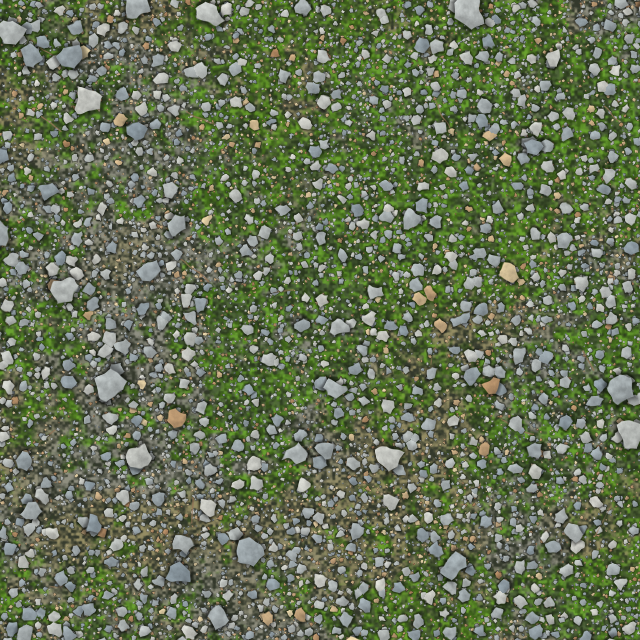
Give the GLSL for this texture, as a WebGL 1 fragment shader.

```glsl
precision highp float;
// Mossy ground strewn with pale angular gravel, fine grit and a few twigs.
// Noise mixes soil and moss; jittered cells at four scales hold stones, each
// cut from half planes, with a dark contact rim and light from the upper left.
uniform vec2 u_resolution;

#define LARGE_CELLS 16.0
#define PEBBLE_CELLS 39.0
#define SMALL_CELLS 74.0
#define GRIT_CELLS 145.0
#define TWIG_CELLS 8.0
#define MOSS_AMOUNT 0.54
#define GRAIN_CONTRAST 1.0
#define RIM_DARKNESS 0.45
#define STONE_RELIEF 0.11

const float TAU = 6.28318;

float hash(vec2 p) {
  return fract(sin(dot(p, vec2(127.1, 311.7))) * 43758.5453);
}

vec2 hash2(vec2 p) {
  return vec2(hash(p), hash(p + 37.3));
}

float noise(vec2 p) {
  vec2 i = floor(p), f = fract(p);
  f = f * f * (3.0 - 2.0 * f);
  return mix(mix(hash(i), hash(i + vec2(1.0, 0.0)), f.x),
             mix(hash(i + vec2(0.0, 1.0)), hash(i + 1.0), f.x), f.y);
}

float fbm(vec2 p) {
  float sum = 0.0, weight = 0.5;
  for (int i = 0; i < 4; i++) {
    sum += weight * noise(p);
    p = mat2(1.6, 1.2, -1.2, 1.6) * p + 7.1;
    weight *= 0.5;
  }
  return sum / 0.9375;
}

// Soil from dark crumbs to pale dust, overgrown with two tones of moss.
vec3 ground(vec2 uv) {
  float grain = noise(uv * 230.0) * 0.55 + fbm(uv * 95.0 + 11.0) * 0.45;
  float tone = smoothstep(0.22, 0.78, 0.5 + (grain - 0.5) * GRAIN_CONTRAST);
  float dust = smoothstep(0.35, 0.65, fbm(uv * 6.0 + 31.0));
  vec3 pale = mix(vec3(0.58, 0.55, 0.39), vec3(0.56, 0.56, 0.51), dust);
  vec3 soil = mix(vec3(0.20, 0.22, 0.17), pale, tone);

  float growth = fbm(uv * 5.0 + 3.0) * 0.5 + fbm(uv * 48.0 + 19.0) * 0.5;
  float moss = smoothstep(-0.08, 0.08, growth - 1.0 + MOSS_AMOUNT);
  float tuft = smoothstep(0.3, 0.7, noise(uv * 170.0 + 5.0) * 0.6
                                  + noise(uv * 40.0 + 8.0) * 0.4);
  vec3 green = mix(vec3(0.21, 0.29, 0.14), vec3(0.32, 0.53, 0.11), tuft);
  return mix(soil, green * (0.78 + 0.44 * tone), moss * 0.85);
}

// Signed distance to an irregular six-sided stone.
float stoneShape(vec2 p, float radius, vec2 id) {
  float turn = hash(id + 5.7) * TAU, d = -1.0;
  for (int i = 0; i < 6; i++) {
    float side = float(i);
    float angle = turn + (side + 0.6 * hash(id + side * 3.1)) * TAU / 6.0;
    float reach = radius * mix(0.62, 1.12, hash(id + side * 7.9 + 2.0));
    d = max(d, dot(p, vec2(cos(angle), sin(angle))) - reach);
  }
  return d;
}

vec3 stoneColor(vec2 id, float warmth) {
  float shade = hash(id + 61.0), kind = hash(id + 83.0);
  vec3 color = mix(vec3(0.53, 0.58, 0.61), vec3(0.77, 0.77, 0.74), shade);
  vec3 tan = mix(vec3(0.66, 0.47, 0.30), vec3(0.87, 0.80, 0.62), shade);
  return mix(color, tan, step(kind, warmth) * 0.85);
}

// Lays one scale of stones over the color; size is a radius range in cells.
void addStones(inout vec3 color, vec2 uv, float cells, float share,
               vec2 size, float warmth, float seed) {
  vec2 p = uv * cells;
  p += (vec2(noise(p * 4.0 + seed), noise(p * 4.0 + seed + 50.0)) - 0.5) * 0.13;
  vec2 home = floor(p), nearestId = home, offset = vec2(0.0);
  float nearest = 9.0, nearestRadius = 1.0;
  for (int y = -1; y <= 1; y++) {
    for (int x = -1; x <= 1; x++) {
      vec2 cell = home + vec2(float(x), float(y)), id = cell + seed;
      vec2 local = p - cell - mix(vec2(0.12), vec2(0.88), hash2(id));
      float radius = mix(size.x, size.y, pow(hash(id + 13.0), 1.5));
      float crowd = share * mix(0.55, 1.45, noise(cell / cells * 9.0 + seed));
      float d = stoneShape(local, radius, id);
      if (hash(id + 29.0) < crowd && d < nearest) {
        nearest = d; nearestId = id; nearestRadius = radius; offset = local;
      }
    }
  }
  float edge = 0.75 * cells / min(u_resolution.x, u_resolution.y);
  float rim = 1.0 - smoothstep(0.0, nearestRadius * 0.5, nearest);
  float light = dot(offset / nearestRadius, vec2(-0.6, 0.8)) * STONE_RELIEF;
  float wear = (fbm(uv * 110.0 + seed) - 0.5) * 0.34;
  vec3 stone = stoneColor(nearestId, warmth) * (1.0 + light + wear);
  color *= 1.0 - RIM_DARKNESS * rim;
  color = mix(color, stone, 1.0 - smoothstep(-edge, edge, nearest));
}

// Thin dry stems, at most one inside each wide cell.
void addTwigs(inout vec3 color, vec2 uv) {
  vec2 p = uv * TWIG_CELLS, id = floor(p);
  float angle = hash(id + 4.0) * TAU, halfLength = mix(0.1, 0.24, hash(id + 9.0));
  vec2 along = vec2(cos(angle), sin(angle));
  vec2 q = fract(p) - mix(vec2(0.3), vec2(0.7), hash2(id + 15.0));
  float bend = (noise(p * 7.0) - 0.5) * 0.04;
  float t = clamp(dot(q, along), -halfLength, halfLength);
  float d = length(q - along * t + bend) - 0.009;
  float edge = 0.75 * TWIG_CELLS / min(u_resolution.x, u_resolution.y);
  float cover = (1.0 - smoothstep(-edge, edge, d)) * step(hash(id + 22.0), 0.2);
  color = mix(color, vec3(0.57, 0.45, 0.34), cover * 0.85);
}

void main() {
  vec2 uv = gl_FragCoord.xy / min(u_resolution.x, u_resolution.y);
  vec3 color = ground(uv);
  addStones(color, uv, GRIT_CELLS, 0.42, vec2(0.16, 0.44), 0.38, 211.0);
  addStones(color, uv, SMALL_CELLS, 0.42, vec2(0.19, 0.44), 0.16, 137.0);
  addTwigs(color, uv);
  addStones(color, uv, PEBBLE_CELLS, 0.52, vec2(0.22, 0.47), 0.05, 71.0);
  addStones(color, uv, LARGE_CELLS, 0.17, vec2(0.22, 0.40), 0.05, 17.0);
  gl_FragColor = vec4(clamp(color, 0.0, 1.0), 1.0);
}
```
